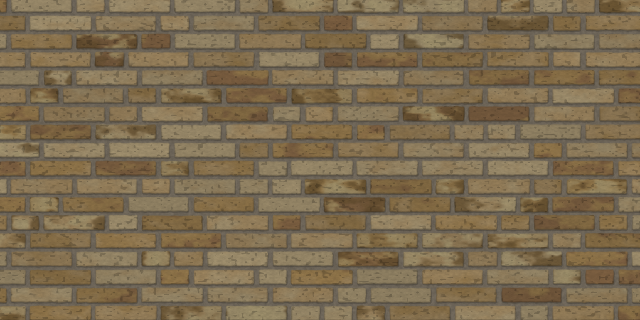
Reproduce this texture procedurally as a WebGL 1 fragment shader.

```glsl
precision highp float;

uniform vec2 u_resolution;

// Layout, in canvas heights (the canvas is 2 wide, 1 high)
const float COURSES = 17.65;        // courses up the canvas
const float COURSE_SHIFT = 0.13;    // part of the lowest course cut off
const float HALF_LENGTH = 0.1021;   // pitch of a half brick
const float HALF_SHARE = 0.24;      // share of half bricks
const float JOINT = 0.0115;
const float CORNER = 0.005;
const float EDGE_WEAR = 0.0035;
const float STAINED_SHARE = 0.16;
const float GRAIN = 0.15;

const vec3 CREAM = vec3(0.575, 0.515, 0.395);
const vec3 TAN = vec3(0.555, 0.470, 0.335);
const vec3 OCHRE = vec3(0.520, 0.422, 0.265);
const vec3 BROWN = vec3(0.450, 0.345, 0.235);
const vec3 STAIN = vec3(0.340, 0.265, 0.150);
const vec3 PALE = vec3(0.610, 0.560, 0.415);
const vec3 MORTAR = vec3(0.435, 0.402, 0.352);

float hash(vec2 p) {
  vec3 q = fract(vec3(p.xyx) * 0.1031);
  q += dot(q, q.yzx + 33.33);
  return fract((q.x + q.y) * q.z);
}

float noise(vec2 p) {
  vec2 i = floor(p);
  vec2 f = fract(p);
  f = f * f * (3.0 - 2.0 * f);
  return mix(mix(hash(i), hash(i + vec2(1.0, 0.0)), f.x),
             mix(hash(i + vec2(0.0, 1.0)), hash(i + 1.0), f.x), f.y);
}

float fbm(vec2 p) {
  float sum = 0.0;
  float gain = 0.5;
  for (int i = 0; i < 3; i++) {
    sum += gain * noise(p);
    p = p * 2.03 + 17.0;
    gain *= 0.5;
  }
  return sum / 0.875;
}

float roundedBox(vec2 p, vec2 halfSize, float radius) {
  vec2 q = abs(p) - halfSize + radius;
  return length(max(q, 0.0)) + min(max(q.x, q.y), 0.0) - radius;
}

// Tone runs from cream through tan and ochre to brown
vec3 clayColor(float tone) {
  vec3 color = mix(CREAM, TAN, smoothstep(0.15, 0.50, tone));
  color = mix(color, OCHRE, smoothstep(0.50, 0.82, tone));
  return mix(color, BROWN, smoothstep(0.84, 1.0, tone));
}

void main() {
  vec2 p = gl_FragCoord.xy / u_resolution * vec2(2.0, 1.0);
  float softness = max(0.0015, 0.8 / u_resolution.y);

  // Courses alternate by a quarter brick so that joints never line up
  float level = p.y * COURSES + COURSE_SHIFT;
  float course = floor(level);
  float along = p.x / HALF_LENGTH + 2.0 - mix(0.85, 0.27, mod(course, 2.0));

  // Walk along the course to the brick at this point
  float left = 0.0;
  float span = 2.0;
  for (int i = 0; i < 24; i++) {
    span = hash(vec2(float(i) + 3.0, course + 11.0)) < HALF_SHARE ? 1.0 : 2.0;
    if (along < left + span) break;
    left += span;
  }
  vec2 id = vec2(left + 5.0, course * 3.0 + 7.0);

  // Brick outline with worn edges and slightly uneven laying
  vec2 size = vec2(span * HALF_LENGTH, 1.0 / COURSES);
  vec2 local = vec2(along - left - 0.5 * span, fract(level) - 0.5);
  local *= vec2(HALF_LENGTH, 1.0 / COURSES);
  vec2 halfSize = 0.5 * (size - JOINT);
  halfSize.x -= 0.003 * hash(id + 31.0);
  local.y += 0.002 * (hash(id + 47.0) - 0.5);
  float wear = EDGE_WEAR * (fbm(p * 75.0) - 0.5);
  float dist = roundedBox(local, halfSize, CORNER) + wear;
  float shadowDist = roundedBox(local + vec2(-0.001, 0.003), halfSize, CORNER) + wear;

  // Clay tone, with clouds inside each brick
  float cloud = fbm(p * vec2(17.0, 32.0) + id * 3.7);
  vec3 brick = clayColor(hash(id) + 0.55 * (cloud - 0.5));
  brick *= 0.94 + 0.11 * hash(id + 71.0);

  // Some bricks have scorched patches around a pale area
  float stained = step(hash(id + 19.0), STAINED_SHARE);
  float endward = abs(local.x) / halfSize.x;
  float scorch = smoothstep(0.52, 0.80, cloud + 0.30 * endward - 0.08);
  float bleach = smoothstep(0.45, 0.65, 1.0 - cloud) * (1.0 - 0.6 * endward);
  brick = mix(brick, PALE, 0.75 * stained * bleach);
  brick = mix(brick, STAIN, 0.65 * stained * scorch);

  // Sandy grain and small pits
  float grain = fbm(p * vec2(110.0, 190.0));
  brick *= 1.0 + GRAIN * (grain - 0.5);
  brick *= 1.0 - 0.18 * smoothstep(0.73, 0.88, noise(p * vec2(95.0, 150.0) + 40.0));

  // Rounded rim: lit above, shaded below
  float rim = 1.0 - smoothstep(0.0, 0.006, -dist);
  brick *= 1.0 - rim * (0.13 - 0.10 * local.y / halfSize.y);

  // Mortar, darkened beside and below the bricks
  vec3 mortar = MORTAR * (0.93 + 0.20 * (fbm(p * 130.0 + 9.0) - 0.3));
  mortar *= 1.0 - 0.20 * (1.0 - smoothstep(-0.001, 0.003, shadowDist));

  float cover = 1.0 - smoothstep(-softness, softness, dist);
  gl_FragColor = vec4(mix(mortar, brick, cover), 1.0);
}
```
